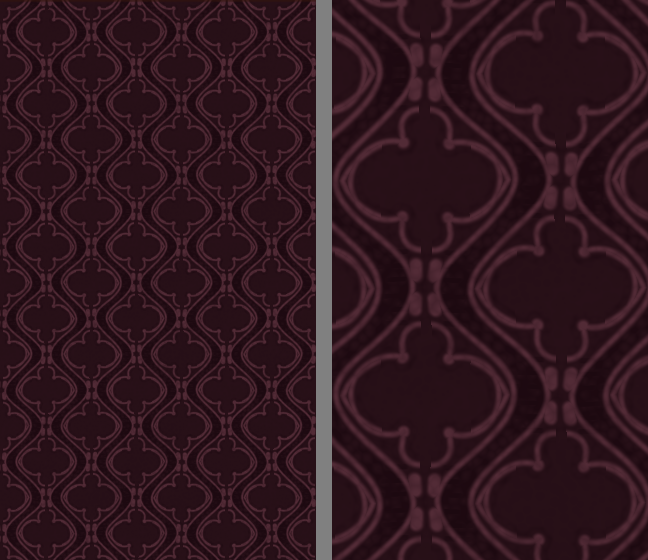
Left, the full canvas; right, a detail of the centre.
Give the GLSL for this pattern, as a Shadertoy shader.

```glsl
// Dark plum damask: staggered quatrefoil medallions in ogee bands joined by beads.

const float PI = 3.14159265;
const float COLUMNS = 7.013;              // column pitches across the canvas
const vec2 HALF_CELL = vec2(1.0, 0.795);  // half of the staggered repeat
const vec2 ORIGIN = vec2(3.03, 6.95);     // centre of one medallion

const vec3 SHADE  = vec3(0.112, 0.036, 0.064);
const vec3 GROUND = vec3(0.154, 0.062, 0.092);
const vec3 THREAD = vec3(0.315, 0.163, 0.207);

float hash(vec2 p) {
    return fract(sin(dot(p, vec2(127.1, 311.7))) * 43758.5);
}

// Distance to the nearest jittered cell point
float cellular(vec2 p) {
    vec2 cell = floor(p);
    float nearest = 2.0;
    for (int j = -1; j <= 1; j++)
    for (int i = -1; i <= 1; i++) {
        vec2 id = cell + vec2(i, j);
        vec2 site = id + vec2(hash(id), hash(id + 17.3));
        nearest = min(nearest, length(p - site));
    }
    return nearest;
}

float layeredSines(vec2 p) {
    float sum = 0.0, gain = 0.5;
    for (int i = 0; i < 4; i++) {
        sum += gain * sin(p.x + 1.3 * sin(p.y)) * cos(p.y - 0.7 * p.x);
        p = mat2(1.6, 1.2, -1.2, 1.6) * p + 2.1;
        gain *= 0.55;
    }
    return sum;
}

float segment(vec2 p, vec2 a, vec2 b) {
    vec2 ab = b - a;
    return length(p - a - ab * clamp(dot(p - a, ab) / dot(ab, ab), 0.0, 1.0));
}

float ring(vec2 p, vec2 centre, float radius) {
    return abs(length(p - centre) - radius);
}

// Signed distance to the ogee band; positive outside
float ogee(vec2 p) {
    float phase = PI * p.y / HALF_CELL.y;
    float slope = 0.285 * sin(phase) * PI / HALF_CELL.y;
    return (p.x - 0.375 - 0.285 * cos(phase)) / sqrt(1.0 + slope * slope);
}

// Distance to the line work in one quadrant of a medallion
float medallion(vec2 p) {
    vec2 corner = vec2(0.17, 0.275);
    vec2 shoulder = vec2(0.18, 0.38);
    float d = abs(ogee(p));

    // Side lobe crossed by a pointed leaf
    if (p.x > corner.x) d = min(d, ring(p, vec2(0.26, 0.0), 0.29));
    if (p.x > 0.33) d = min(d, ring(p, vec2(0.15, -0.20), 0.50));

    // Upper lobe with curled ends
    d = min(d, segment(p, corner, shoulder));
    if (p.y > shoulder.y && p.x > 0.04)
        d = min(d, ring(p, vec2(0.04, shoulder.y), 0.14));
    d = min(d, length(p - corner) - 0.022);

    // Paired connector beads
    return min(d, segment(p, vec2(0.075, 0.63), vec2(0.07, 0.71)) - 0.028);
}

// Closeness to the connector of a medallion
float neck(vec2 p) {
    return smoothstep(0.40, 0.62, p.y) * (1.0 - smoothstep(0.22, 0.46, p.x));
}

// Short dark dashes beside the connector
float dashes(vec2 p) {
    return neck(p) * smoothstep(0.11, 0.15, p.x) * smoothstep(0.0, 0.7, sin(p.y * 62.0));
}

void mainImage(out vec4 fragColor, in vec2 fragCoord) {
    vec2 p = fragCoord / iResolution.x * COLUMNS;
    float pixel = COLUMNS / iResolution.x;

    // Fold the staggered lattice into one quadrant
    vec2 warped = p + 0.007 * vec2(sin(p.y * 9.0 + p.x), sin(p.x * 8.0));
    vec2 q = abs(mod(warped - ORIGIN + HALF_CELL, 2.0 * HALF_CELL) - HALF_CELL);
    vec2 r = HALF_CELL - q;
    float d = min(medallion(q), medallion(r));

    // Cloth ground with broken shadows between the bands
    float grain = cellular(p * 13.0) - 0.5;
    float wear = layeredSines(p * 1.7);
    float gap = smoothstep(-0.01, 0.05, min(ogee(q), ogee(r)));
    float shadow = smoothstep(0.03, 0.05, d) * (1.0 - smoothstep(0.06, 0.10, d));
    float dark = gap * (0.35 + 0.45 * max(neck(q), neck(r)) + 0.9 * grain);
    dark += shadow * (0.30 + 0.9 * grain);
    dark = max(dark, max(dashes(q), dashes(r)));
    vec3 color = mix(GROUND, SHADE, clamp(dark, 0.0, 1.0));
    color *= 1.0 + 0.03 * wear + 0.05 * grain;

    // Fine raised thread, unevenly worn
    float thread = 1.0 - smoothstep(0.002, max(0.038, 0.002 + 1.4 * pixel), d);
    float strength = clamp(0.92 + 0.12 * wear - 0.45 * grain, 0.55, 1.05);
    color = mix(color, THREAD, thread * strength);

    // Faint warm top hem
    float top = (iResolution.y - fragCoord.y) / iResolution.x;
    color = mix(color, vec3(0.20, 0.08, 0.05), 0.6 * (1.0 - smoothstep(0.002, 0.009, top)));

    fragColor = vec4(color, 1.0);
}
```
